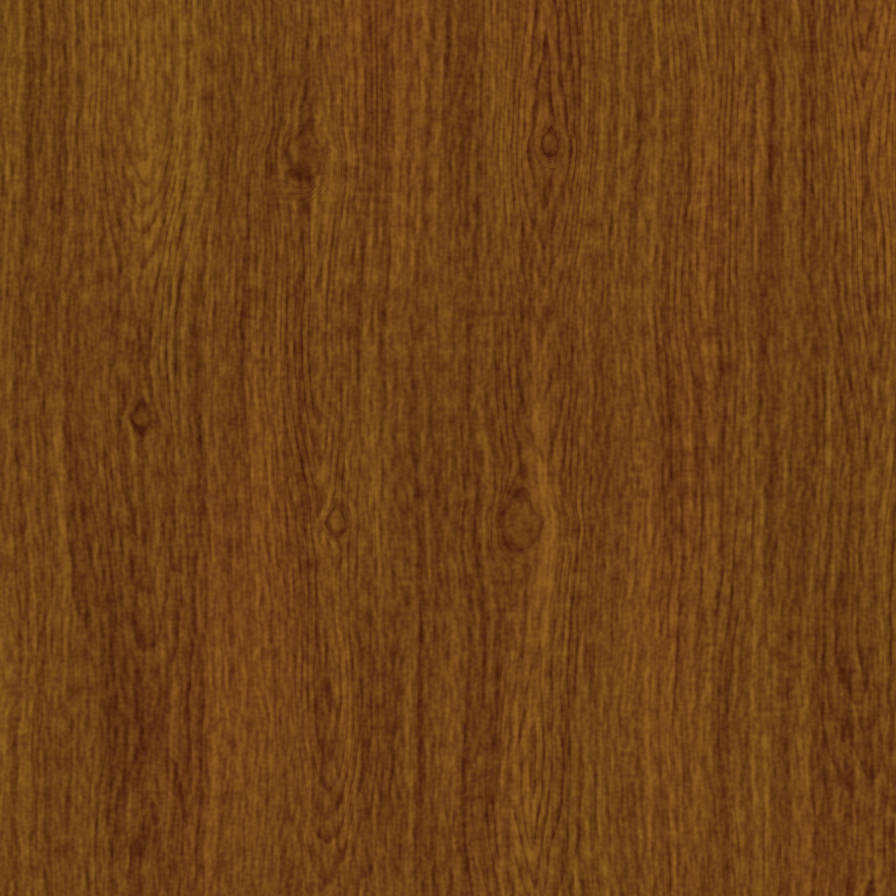
This texture is drawn by a Shadertoy shader. Its source:

```glsl
const vec3 WOOD_MID = vec3(0.433, 0.257, 0.090);
const vec3 TONE_STEP = vec3(0.069, 0.064, 0.020);   // colour change per unit of tone
const vec3 OLIVE_TINT = vec3(-0.012, 0.008, -0.003);
const float RING_DENSITY = 86.0;      // growth rings per canvas width
const float RING_CONTRAST = 1.25;
const float CATHEDRAL_WIDTH = 0.064;
const float CATHEDRAL_RISE = 4.0;     // rings crossed by the waviness of an arch
const float CATHEDRAL_DRIFT = 8.0;    // rings crossed from bottom to top
const float WANDER = 0.015;
const float BROAD_CONTRAST = 0.42;
const float STREAK_CONTRAST = 0.62;
const float FINE_CONTRAST = 1.0;
const float PORE_CONTRAST = 1.15;
const float RAY_CONTRAST = 0.55;
const float SEAM_HEIGHT = 0.685;
const float SEAM_CONTRAST = 0.25;

// Arch axes, and knots as centre x, centre y, radius
const float AXES[5] = float[5](0.16, 0.365, 0.60, 0.79, 0.965);
const vec3 KNOTS[5] = vec3[5](
    vec3(0.340, 0.830, 0.021), vec3(0.580, 0.420, 0.023),
    vec3(0.376, 0.420, 0.011), vec3(0.158, 0.535, 0.010),
    vec3(0.614, 0.842, 0.011));

vec2 gradientAt(vec2 cell) {
    vec3 h = fract(cell.xyx * vec3(0.1031, 0.1030, 0.0973));
    h += dot(h, h.yzx + 33.33);
    float angle = 6.2832 * fract((h.x + h.y) * h.z);
    return vec2(cos(angle), sin(angle));
}

float gradientNoise(vec2 p) {
    vec2 i = floor(p), f = p - i;
    vec2 u = f * f * f * (f * (f * 6.0 - 15.0) + 10.0);
    float a = dot(gradientAt(i), f);
    float b = dot(gradientAt(i + vec2(1, 0)), f - vec2(1, 0));
    float c = dot(gradientAt(i + vec2(0, 1)), f - vec2(0, 1));
    float d = dot(gradientAt(i + vec2(1, 1)), f - vec2(1, 1));
    return 1.4 * mix(mix(a, b, u.x), mix(c, d, u.x), u.y);
}

// Teardrop distance, 1 on the rim, pointed at the top
float knotDistance(vec2 p, vec3 knot) {
    vec2 q = (p - knot.xy) / knot.z;
    q.x += 0.3 * gradientNoise(q * 0.8 + knot.xy * 40.0);
    float taper = mix(0.95, 0.4, smoothstep(-0.3, 1.9, q.y));
    return length(q / vec2(taper, 1.5));
}

// Spreads the grain sideways around every knot
vec2 bendGrain(vec2 p) {
    vec2 bent = p;
    bent.x += WANDER * gradientNoise(vec2(p.x * 4.0, p.y * 2.6 + 7.0));
    bent.x += 0.002 * gradientNoise(vec2(p.x * 14.0, p.y * 10.0));
    for (int i = 0; i < 5; i++) {
        float k = knotDistance(p, KNOTS[i]);
        bent.x -= 0.45 * (p.x - KNOTS[i].x) * exp(-0.2 * k * k);
    }
    return bent;
}

// Ring phase in x, closeness to an arch axis in y
vec2 ringField(vec2 p, vec2 grain) {
    float nearest = 1.0, rise = 0.0;
    for (int i = 0; i < 5; i++) {
        float dx = grain.x - AXES[i];
        float window = exp(-dx * dx / (CATHEDRAL_WIDTH * CATHEDRAL_WIDTH));
        float along = gradientNoise(vec2(float(i) * 5.37 + 0.4, p.y * 3.2 + 3.0));
        rise += window * (CATHEDRAL_RISE * along - CATHEDRAL_DRIFT * (p.y - 0.3));
        nearest = min(nearest, sqrt(dx * dx + 0.00003));
    }
    float phase = nearest * RING_DENSITY + rise;
    phase += 1.2 * gradientNoise(grain * vec2(28.0, 1.8));
    phase += 0.2 * gradientNoise(grain * vec2(70.0, 26.0));
    float arch = exp(-pow(nearest / 0.055, 2.0));
    for (int i = 0; i < 5; i++) {
        float k = knotDistance(p, KNOTS[i]);
        phase = mix(phase, 0.8 * k, smoothstep(1.9, 0.9, k));
    }
    return vec2(phase, arch);
}

// Slow darkening to a late-wood line, then a quick return
float ringLine(float phase) {
    float blur = fwidth(phase);
    float s = fract(phase);
    float line = smoothstep(0.3, 0.86, s) * (1.0 - smoothstep(0.88 - min(blur, 0.3), 1.0, s));
    return mix(line, 0.36, smoothstep(0.4, 0.9, blur));
}

void mainImage(out vec4 fragColor, in vec2 fragCoord) {
    vec2 p = fragCoord / iResolution.xy;
    vec2 grain = bendGrain(p);

    // Growth rings, strongest inside the arches
    vec2 field = ringField(p, grain);
    float strength = mix(0.4, 0.95, field.y);
    strength *= 0.9 + 0.6 * gradientNoise(grain * vec2(12.0, 4.0) + 21.0);
    float tone = RING_CONTRAST * strength * (0.37 - ringLine(field.x));

    // Long streaks from broad to fine
    tone += BROAD_CONTRAST * gradientNoise(grain * vec2(9.0, 0.9) + 3.0);
    tone += STREAK_CONTRAST * gradientNoise(grain * vec2(45.0, 1.4) + 11.0);
    tone += FINE_CONTRAST * gradientNoise(grain * vec2(120.0, 3.0) + 31.0);

    // Pores and short cross-grain rays
    tone += PORE_CONTRAST * gradientNoise(vec2(grain.x * 205.0, p.y * 50.0));
    tone += PORE_CONTRAST * 0.55 * gradientNoise(p * vec2(190.0, 205.0) + 50.0);
    float rayPatch = smoothstep(0.15, 0.5, gradientNoise(p * vec2(22.0, 7.0) + 80.0));
    tone += RAY_CONTRAST * rayPatch * gradientNoise(p * vec2(45.0, 150.0));

    // Dark rims of the knots, heavier below
    for (int i = 0; i < 5; i++) {
        float k = knotDistance(p, KNOTS[i]);
        float below = smoothstep(1.5, -1.5, (p.y - KNOTS[i].y) / KNOTS[i].z);
        tone -= mix(0.35, 0.75, below) * exp(-pow((k - 1.0) / 0.2, 2.0));
    }

    // Faint veneer seam with a stepped edge
    float jag = 0.035 * gradientNoise(vec2(floor(p.x * 26.0) * 1.37, 0.5));
    float above = smoothstep(-0.003, 0.003, p.y - SEAM_HEIGHT + jag);
    tone += SEAM_CONTRAST * (above - 0.35) * smoothstep(0.56, 0.40, p.x);

    float olive = gradientNoise(p * vec2(7.0, 1.5) + 60.0) + 0.5 * smoothstep(0.3, 0.0, p.x);
    vec3 color = WOOD_MID + TONE_STEP * clamp(tone, -2.2, 1.7) + OLIVE_TINT * olive;
    fragColor = vec4(color, 1.0);
}
```
